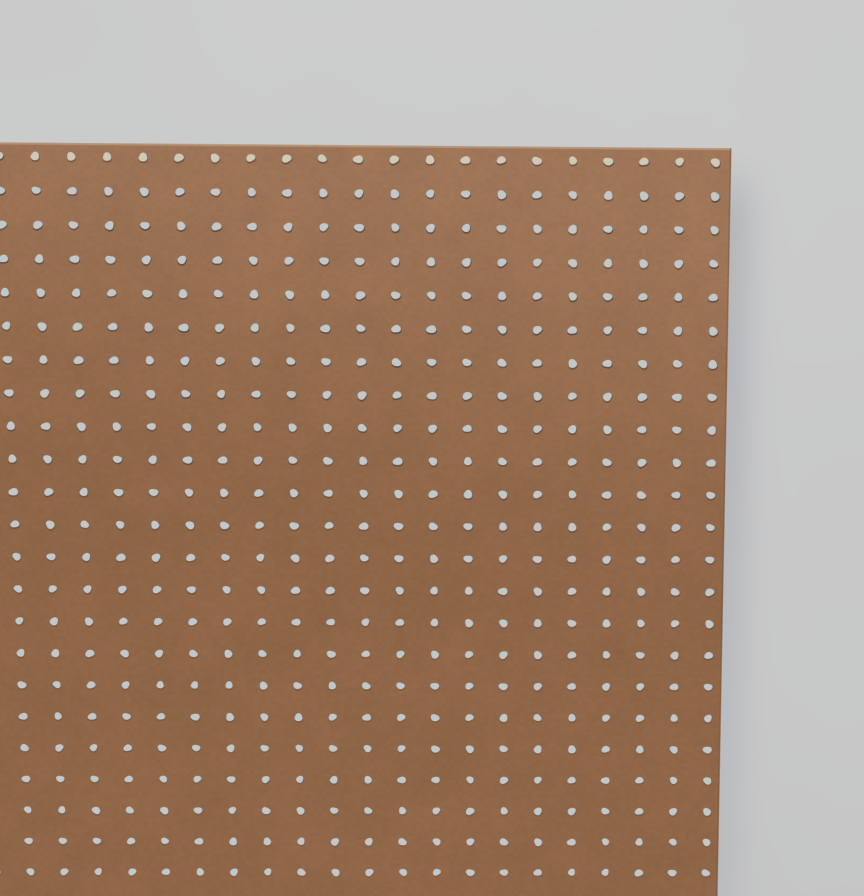
This texture is drawn by a WebGL 1 fragment shader. Its source:

```glsl
precision highp float;
// A brown pegboard with rows of round holes, seen at a slight angle before a pale grey wall.

uniform vec2 u_resolution;

#define HOLE_RADIUS 0.0053
#define HOLE_WOBBLE 0.09
#define HOLE_JITTER 0.0007
#define RIM_SHIFT vec2(0.0003, 0.0015)
#define GRAIN 0.035
#define MOTTLE 0.03
#define SHADOW_WIDTH 0.03
#define BOARD_TOP vec3(0.625, 0.463, 0.346)
#define BOARD_LOW vec3(0.560, 0.400, 0.280)
#define WALL vec3(0.785, 0.787, 0.788)
#define WALL_SHADE vec3(0.700, 0.705, 0.725)

// Perspective of the hole grid: first hole, column step, row step, foreshortening
const vec2 FIRST_HOLE = vec2(0.7982, 0.1810);
const vec2 COLUMN_STEP = vec2(-0.03998, -0.00042);
const vec2 ROW_STEP = vec2(0.00168, 0.03871);
const vec2 TILT = vec2(-0.00036, 0.00273);

float hash(vec2 p) {
  vec3 q = fract(vec3(p.xyx) * 0.1031);
  q += dot(q, q.yzx + 33.33);
  return fract((q.x + q.y) * q.z);
}

float noise(vec2 p) {
  vec2 i = floor(p), f = fract(p);
  f = f * f * (3.0 - 2.0 * f);
  return mix(mix(hash(i), hash(i + vec2(1.0, 0.0)), f.x),
             mix(hash(i + vec2(0.0, 1.0)), hash(i + 1.0), f.x), f.y);
}

float fbm(vec2 p) {
  float sum = 0.0, weight = 0.5;
  for (int k = 0; k < 4; k++) {
    sum += weight * noise(p);
    p = p * 2.03 + 17.0;
    weight *= 0.5;
  }
  return sum / 0.9375;
}

// Grid position (column, row) to canvas
vec2 gridToCanvas(vec2 g) {
  return (FIRST_HOLE + COLUMN_STEP * g.x + ROW_STEP * g.y) / (1.0 + dot(TILT, g));
}

// Canvas to grid position, the inverse perspective
vec2 canvasToGrid(vec2 p) {
  vec2 a = COLUMN_STEP - TILT.x * p;
  vec2 b = ROW_STEP - TILT.y * p;
  vec2 r = p - FIRST_HOLE;
  return vec2(r.x * b.y - b.x * r.y, a.x * r.y - r.x * a.y) / (a.x * b.y - b.x * a.y);
}

float cover(float d, float soft) {
  return 1.0 - smoothstep(-soft, soft, d);
}

// Slightly flattened, uneven disc
float holeDistance(vec2 q, float radius, float seed) {
  q.y *= 1.14;
  float angle = atan(q.y, q.x + 1e-6);
  float wobble = sin(2.0 * angle + 6.28 * seed) + 0.6 * sin(3.0 * angle + 17.0 * seed);
  return length(q) - radius * (1.0 + HOLE_WOBBLE * wobble);
}

vec3 wallColor(vec2 p, float rightDist) {
  vec3 color = WALL * (1.015 - 0.03 * p.y + 0.02 * (fbm(p * 3.0) - 0.5));
  // Soft shadow cast past the right side
  float shade = exp(-pow(max(rightDist, 0.0) / SHADOW_WIDTH, 2.0));
  shade *= smoothstep(0.16, 0.25, p.y) * (1.0 - 0.35 * smoothstep(0.4, 1.0, p.y));
  return mix(color, WALL_SHADE, 0.8 * shade);
}

vec3 boardColor(vec2 p) {
  float light = smoothstep(0.1, 0.65, p.y - 0.18 * p.x + 0.08);
  vec3 color = mix(BOARD_TOP, BOARD_LOW, light);
  float fibre = fbm(p * vec2(210.0, 260.0)) - 0.5;
  float blotch = fbm(p * 22.0 + 5.0) - 0.5;
  return color * (1.0 + 2.0 * GRAIN * fibre + 2.0 * MOTTLE * blotch);
}

void main() {
  vec2 p = vec2(gl_FragCoord.x, u_resolution.y - gl_FragCoord.y) / u_resolution.y;
  float soft = max(0.9 / u_resolution.y, 0.0007);

  // Board outline
  float topDist = 0.1590 + 0.0080 * p.x - p.y;
  float rightDist = p.x - 0.8164 + 0.0187 * (p.y - 0.165);
  float outline = max(topDist, rightDist);
  vec3 wall = wallColor(p, rightDist);
  vec3 board = boardColor(p);

  // Lit top edge and thin right edge
  board = mix(board, vec3(0.73, 0.61, 0.49), 0.75 * cover(abs(topDist + 0.001) - 0.0012, soft));
  board = mix(board, vec3(0.47, 0.34, 0.26), 0.5 * cover(abs(rightDist + 0.001) - 0.0008, soft));

  // Nearest hole, with its own size, offset and rim strength
  vec2 cell = max(floor(canvasToGrid(p) + 0.5), 0.0);
  float seed = hash(cell + 3.7);
  vec2 jitter = vec2(seed, hash(cell + 41.3)) - 0.5;
  vec2 q = p - gridToCanvas(cell) - HOLE_JITTER * jitter;
  float lower = smoothstep(0.3, 1.0, p.y);
  float radius = HOLE_RADIUS * (1.0 - 0.13 * lower + 0.1 * jitter.y);

  // Inner wall of the hole shows as a crescent below
  float rim = cover(holeDistance(q - RIM_SHIFT, radius * 1.04, seed), soft);
  vec3 rimColor = mix(vec3(0.36, 0.29, 0.25), vec3(0.49, 0.36, 0.27), lower);
  board = mix(board, rimColor, rim * (0.6 + 0.35 * hash(cell + 9.1)));

  // Wall seen through the hole, warmer in the top row
  vec3 opening = mix(vec3(0.81, 0.79, 0.73), vec3(0.76, 0.78, 0.79), step(0.5, cell.y));
  board = mix(board, opening, cover(holeDistance(q, radius * 0.95, seed), soft));

  gl_FragColor = vec4(mix(wall, board, cover(outline, soft)), 1.0);
}
```
